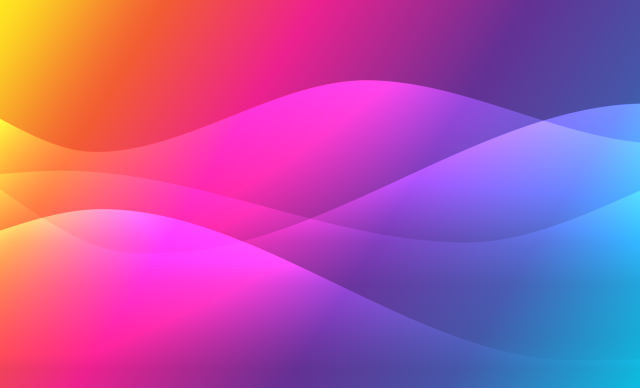
A WebGL 1 fragment shader for this background:

```glsl
precision highp float;

uniform vec2 u_resolution;

// Diagonal gradient from yellow through pink to cyan
vec3 spectrum(float t) {
    vec3 c = mix(vec3(1.0, 0.91, 0.13), vec3(0.95, 0.36, 0.20), smoothstep(0.0, 0.19, t) * 0.4 + clamp(t / 0.19, 0.0, 1.0) * 0.6);
    c = mix(c, vec3(0.93, 0.13, 0.56), clamp((t - 0.19) / 0.17, 0.0, 1.0));
    c = mix(c, vec3(0.39, 0.19, 0.58), clamp((t - 0.36) / 0.24, 0.0, 1.0));
    c = mix(c, vec3(0.27, 0.34, 0.66), clamp((t - 0.60) / 0.18, 0.0, 1.0));
    return mix(c, vec3(0.05, 0.74, 0.88), clamp((t - 0.78) / 0.22, 0.0, 1.0));
}

// Smooth curve through four turning points
float crest(float x, vec4 turns, vec4 heights) {
    float y = heights.x;
    y += (heights.y - heights.x) * smoothstep(turns.x, turns.y, x);
    y += (heights.z - heights.y) * smoothstep(turns.y, turns.z, x);
    y += (heights.w - heights.z) * smoothstep(turns.z, turns.w, x);
    return y;
}

// Brightening below an edge, fading from top to bottom
float glow(float y, float edge, float top, float bottom, float gain) {
    float soft = 0.8 / u_resolution.y;
    float inside = 1.0 - smoothstep(edge - soft, edge + soft, y);
    float fade = clamp((y - bottom) / (top - bottom), 0.0, 1.0);
    return 1.0 + gain * inside * fade;
}

void main() {
    vec2 uv = gl_FragCoord.xy / u_resolution;
    vec3 color = spectrum(0.7245 * uv.x + 0.2755 * (1.0 - uv.y));

    // Edges of the four translucent sheets
    float upper = crest(uv.x, vec4(-0.169, 0.150, 0.573, 1.042), vec4(0.797, 0.608, 0.793, 0.629));
    float rising = crest(uv.x, vec4(-0.208, 0.215, 0.247, 1.009), vec4(0.670, 0.347, 0.347, 0.733));
    float sagging = crest(uv.x, vec4(-0.326, 0.098, 0.729, 1.250), vec4(0.491, 0.560, 0.375, 0.627));
    float lower = crest(uv.x, vec4(-0.195, 0.159, 0.898, 1.250), vec4(0.330, 0.461, 0.071, 0.084));

    // Sheets multiply the light where they overlap
    color *= glow(uv.y, upper, 0.793, 0.375, 0.65 - 0.3 * smoothstep(0.6, 1.0, uv.x));
    color *= glow(uv.y, rising, 0.733, 0.267, 0.7 * smoothstep(-0.6, 0.8, uv.x));
    color *= glow(uv.y, sagging, 0.560, 0.130, 0.22);
    color *= glow(uv.y, lower, 0.461, 0.050, 0.75);

    gl_FragColor = vec4(min(color, 1.0), 1.0);
}
```
